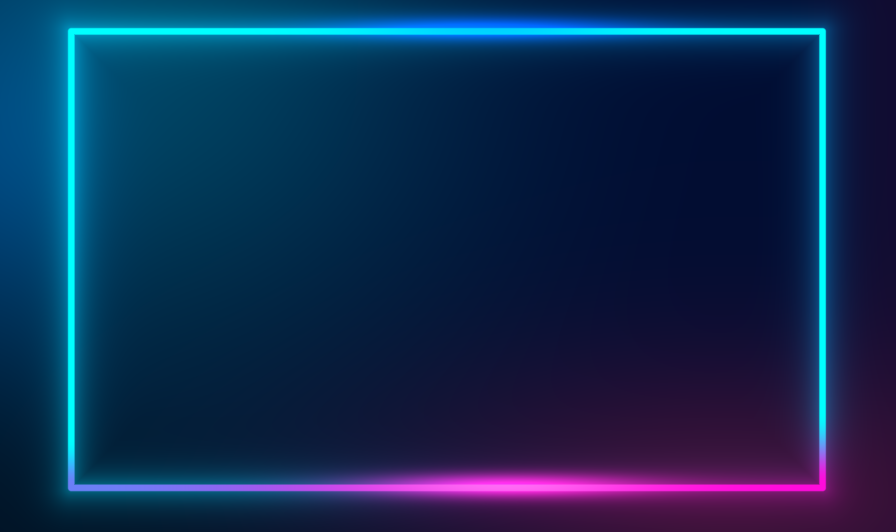
This background is drawn by a Shadertoy shader. Its source:

```glsl
// Glowing neon rectangle, cyan to magenta, over a dark teal, navy and plum gradient.

#define ASPECT 1.684
#define FRAME_CENTER vec2(0.840, 0.512)
#define FRAME_HALF vec2(0.706, 0.429)
#define LINE_HALF 0.0062
#define GLOW_SIZE 0.027
#define GLOW_GAIN 0.62
#define CYAN vec3(0.0, 1.0, 1.0)
#define VIOLET vec3(0.42, 0.50, 0.97)
#define MAGENTA vec3(1.0, 0.04, 0.86)

// Signed distance to a box
float boxDistance(vec2 p, vec2 halfSize) {
    vec2 d = abs(p) - halfSize;
    return length(max(d, 0.0)) + min(max(d.x, d.y), 0.0);
}

// Soft elliptical spot
float spot(vec2 p, vec2 center, vec2 radius) {
    vec2 d = (p - center) / radius;
    return exp(-dot(d, d));
}

// Dark backdrop, uv from 0 to 1
vec3 backdrop(vec2 uv) {
    vec3 navy = mix(vec3(0.0, 0.10, 0.20), vec3(0.005, 0.045, 0.19), smoothstep(0.1, 0.8, uv.x));
    navy *= mix(0.72, 1.0, smoothstep(0.0, 0.4, uv.y + 0.5 * uv.x));
    vec3 color = navy;
    color += vec3(0.0, 0.17, 0.19) * spot(uv, vec2(0.15, 0.90), vec2(0.36, 0.50));
    color += vec3(0.0, 0.07, 0.17) * spot(uv, vec2(0.0, 0.70), vec2(0.11, 0.34));
    color += vec3(0.06, 0.0, 0.0) * smoothstep(0.86, 1.0, uv.x);
    color = mix(color, vec3(0.25, 0.07, 0.22), 0.95 * spot(uv, vec2(0.82, 0.06), vec2(0.38, 0.27)));
    return color;
}

// Tube colour: cyan sides, turning violet then magenta along the bottom
vec3 tubeColor(vec2 uv) {
    vec3 lower = mix(VIOLET, MAGENTA, smoothstep(0.08, 0.62, uv.x));
    float rise = mix(0.17, 0.23, uv.x);
    float low = 1.0 - smoothstep(0.09, rise, uv.y);
    vec3 blend = mix(CYAN, lower, low);
    return blend + vec3(-0.15, 0.1, 0.1) * low * (1.0 - low);
}

// Halo colour: teal, with magenta at the lower right
vec3 haloColor(vec2 uv) {
    vec3 teal = mix(vec3(0.0, 0.62, 0.70), vec3(0.0, 0.48, 0.66), uv.x);
    float pink = smoothstep(0.24, 0.60, uv.x) * (1.0 - smoothstep(0.06, 0.24, uv.y));
    return mix(teal, vec3(0.58, 0.05, 0.50), pink);
}

void mainImage(out vec4 fragColor, in vec2 fragCoord) {
    vec2 uv = fragCoord / iResolution.xy;
    vec2 p = uv * vec2(ASPECT, 1.0);
    float pixel = 1.0 / iResolution.y;
    vec3 color = backdrop(uv);

    // Halo on both sides of the tube
    float edge = abs(boxDistance(p - FRAME_CENTER, FRAME_HALF));
    float halo = GLOW_GAIN * exp(-edge / GLOW_SIZE);
    color += haloColor(uv) * halo * (1.0 - 0.4 * color);

    // Long flares on the top and bottom sides
    vec2 topFlare = vec2(0.92, FRAME_CENTER.y + FRAME_HALF.y + 0.005);
    vec2 bottomFlare = vec2(0.95, FRAME_CENTER.y - FRAME_HALF.y + 0.004);
    color += vec3(0.0, 0.12, 0.62) * spot(p, topFlare, vec2(0.28, 0.021));
    color += vec3(0.70, 0.08, 0.55) * spot(p, bottomFlare, vec2(0.25, 0.022));

    // Bright tube, whitened or tinted where the flares cross it
    vec3 tube = tubeColor(uv);
    tube = mix(tube, vec3(0.0, 0.78, 1.0), 0.8 * spot(p, topFlare, vec2(0.24, 0.03)));
    tube = mix(tube, vec3(1.0, 0.46, 0.97), 0.9 * spot(p, bottomFlare, vec2(0.26, 0.03)));
    float line = 1.0 - smoothstep(LINE_HALF - pixel, LINE_HALF + pixel, edge);
    color = mix(color, tube, line);

    fragColor = vec4(clamp(color, 0.0, 1.0), 1.0);
}
```
